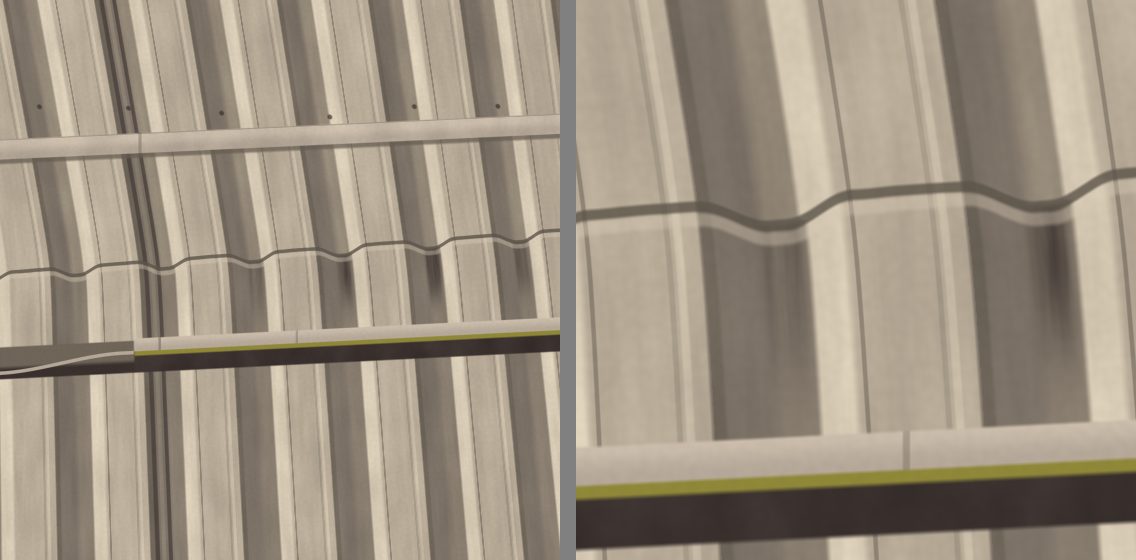
Left, the full canvas; right, a detail of the centre.
This texture is drawn by a three.js fragment shader. Its source:

```glsl
varying vec2 vUv;

const vec3 PANEL = vec3(0.715, 0.665, 0.59);
const vec3 BRIGHT = vec3(0.84, 0.79, 0.705);
const vec3 MID = vec3(0.595, 0.55, 0.48);
const vec3 VALLEY = vec3(0.48, 0.44, 0.395);
const vec3 SHADOW = vec3(0.40, 0.365, 0.32);
const vec3 DARK = vec3(0.225, 0.19, 0.18);
const vec3 RAIL = vec3(0.755, 0.70, 0.635);
const vec3 OLIVE = vec3(0.56, 0.53, 0.22);

float hash(float n) {
  return fract(sin(n * 91.7 + 4.3) * 4375.85);
}

vec2 gradientAt(vec2 cell) {
  float angle = 6.2832 * hash(dot(cell, vec2(1.37, 7.91)));
  return vec2(cos(angle), sin(angle));
}

float gradientNoise(vec2 p) {
  vec2 i = floor(p), f = fract(p);
  vec2 u = f * f * f * (f * (f * 6.0 - 15.0) + 10.0);
  float a = dot(gradientAt(i), f);
  float b = dot(gradientAt(i + vec2(1, 0)), f - vec2(1, 0));
  float c = dot(gradientAt(i + vec2(0, 1)), f - vec2(0, 1));
  float d = dot(gradientAt(i + vec2(1, 1)), f - vec2(1, 1));
  return mix(mix(a, b, u.x), mix(c, d, u.x), u.y);
}

float fbm(vec2 p) {
  float sum = 0.0, amp = 0.6;
  for (int i = 0; i < 4; i++) {
    sum += amp * gradientNoise(p);
    p = p * 2.03 + 5.7;
    amp *= 0.5;
  }
  return sum;
}

float band(float from, float to, float x, float soft) {
  return smoothstep(from - soft, from + soft, x) - smoothstep(to - soft, to + soft, x);
}

float line(float center, float width, float x) {
  return 1.0 - smoothstep(0.4 * width, width, abs(x - center));
}

// Rib index and phase; the sheets bend softly where they overlap
vec2 ribCoord(float x, float t) {
  float d = t - 0.47;
  float low = 0.5 * (d + sqrt(d * d + 0.002));
  float high = t - low;
  float start = 0.0065 + 0.183 * high + 0.022 * low;
  float spacing = 0.163 - 0.0087 * high + 0.0145 * low;
  float r = (x - start) / spacing;
  return vec2(floor(r), fract(r));
}

// Cross section: shaded valley, lit flank, flat panel with fine creases
vec3 ribColor(float k, float f, float below) {
  float flank = 0.37 + 0.025 * below;
  vec3 valley = mix(VALLEY, MID, smoothstep(0.19, 0.27, f) * mix(0.85, 0.45, below));
  vec3 col = mix(valley, BRIGHT, smoothstep(flank - 0.015, flank + 0.015, f));
  vec3 panel = PANEL * (0.97 + 0.06 * hash(k + 12.0));
  col = mix(col, panel, smoothstep(flank + 0.12, flank + 0.16, f));
  col = mix(col, SHADOW, 0.5 * line(0.57, 0.012, f) * step(0.3, hash(k + 3.0)));
  col = mix(col, BRIGHT, 0.55 * line(0.91, 0.022, f));
  col = mix(col, SHADOW, 0.22 * line(0.87, 0.015, f));
  col = mix(col, VALLEY, smoothstep(0.982, 1.0, f));
  return mix(col, SHADOW, 0.6 * line(0.02, 0.035, f));
}

// Doubled sheet edge inside one valley
vec3 seam(vec3 col, float f) {
  col = mix(col, DARK, 0.65 * line(0.07, 0.035, f));
  col = mix(col, MID, 0.5 * line(0.14, 0.03, f));
  return mix(col, DARK, 0.6 * line(0.21, 0.03, f));
}

vec3 upperRail(vec3 col, float s, float x, float grime) {
  col = mix(col, SHADOW, 0.75 * band(0.034, 0.044, s, 0.003));
  vec3 body = mix(RAIL * 1.04, RAIL * 0.93, smoothstep(0.008, 0.03, s));
  body = mix(body, SHADOW, 0.35 * line(0.0, 0.003, s) + 0.4 * line(0.25, 0.004, x));
  return mix(col, body * (1.0 + 0.15 * grime), band(0.0, 0.036, s, 0.0015));
}

vec3 gutter(vec3 col, float s, float x, float grime) {
  float fitted = smoothstep(0.237, 0.243, x);
  col = mix(col, DARK * (1.0 + 0.4 * grime), band(0.022, 0.061, s, 0.002));
  // Open stretch with a loose cable
  vec3 bare = mix(SHADOW * 1.08, DARK, smoothstep(0.036, 0.046, s));
  float cable = 0.05 - 0.025 * smoothstep(0.0, 0.22, x);
  bare = mix(bare, RAIL * 0.94, line(cable, 0.0045, s));
  col = mix(col, bare, band(0.004, 0.058, s, 0.002) * (1.0 - fitted));
  // Fitted lip with a thin tinted underside
  col = mix(col, OLIVE, fitted * band(0.021, 0.031, s, 0.002));
  vec3 lip = mix(RAIL * 1.05, RAIL * 0.94, smoothstep(0.0, 0.02, s));
  lip = mix(lip, SHADOW, 0.5 * line(0.285, 0.003, x) + 0.35 * line(0.53, 0.003, x));
  return mix(col, lip, fitted * band(0.0, 0.023, s, 0.0015));
}

void main() {
  float x = vUv.x, t = 1.0 - vUv.y;
  vec2 rib = ribCoord(x, t);
  float k = rib.x, f = rib.y;
  float grime = fbm(vUv * vec2(14.0, 9.0));
  float streak = fbm(vec2(f * 9.0 + k * 13.0, t * 5.0));

  // Overlap edge follows the rib profile
  float dip = band(0.13, 0.45, f, 0.13);
  float lap = t - (0.487 - 0.076 * x + 0.015 * dip + 0.002 * grime);
  float below = smoothstep(-0.002, 0.002, lap);
  vec3 col = ribColor(k, f, below);
  if (k == 1.0) col = seam(col, f);

  // Weathering, valley stains and specks
  col *= 1.0 + 0.10 * grime + 0.10 * streak;
  float stained = (0.3 + 0.5 * hash(k + 8.0)) * smoothstep(1.0, 2.0, k);
  float stain = band(0.22, 0.37, f, 0.03) * below * (1.0 - smoothstep(0.03, 0.13, lap));
  col = mix(col, DARK, clamp(stain * stained * (1.0 + 1.5 * streak), 0.0, 0.85));
  vec2 speck = vec2((f - 0.1 - 0.3 * hash(k)) * 0.16, t - 0.17 - 0.04 * hash(k + 5.0));
  col = mix(col, DARK, 0.7 * line(0.0, 0.006, length(speck)));
  col = mix(col, BRIGHT, 0.4 * band(0.004, 0.012, lap, 0.002));
  col = mix(col, SHADOW * 0.9, 0.8 * line(0.0, 0.0045, lap));

  col = upperRail(col, t - (0.249 - 0.046 * x), x, grime);
  col = gutter(col, t - (0.6165 - 0.05 * x), x, grime);
  col *= 1.0 + 0.025 * gradientNoise(vUv * 170.0);
  gl_FragColor = vec4(col, 1.0);
}
```
